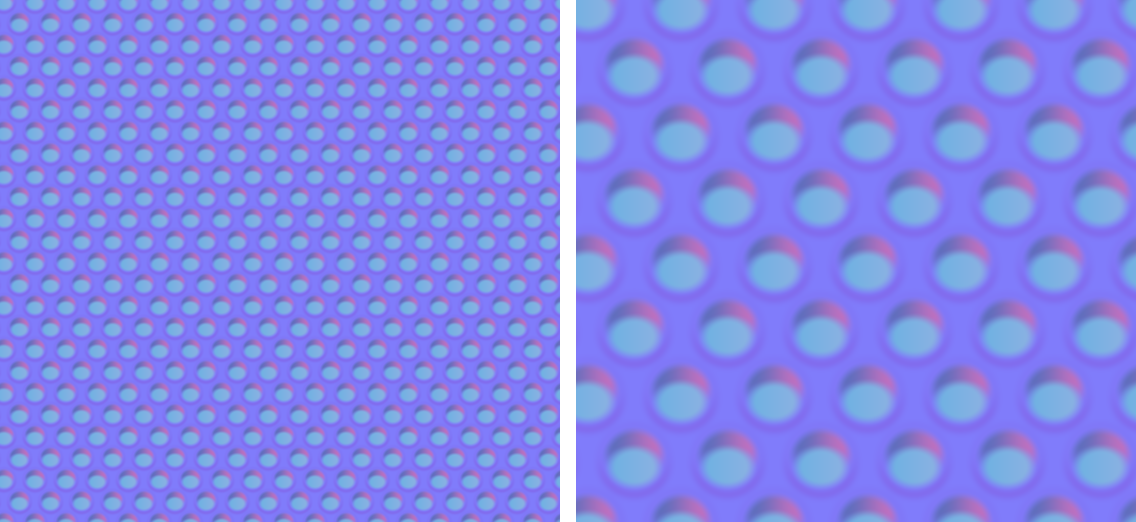
Left: the whole. Right: its middle third, enlarged.
A Shadertoy shader for this texture map:

```glsl
// Tangent-space normal map of a staggered grid of soft round studs.
// Each stud layers a violet halo, a dark rim tinted from left to right,
// and a teal lower face; whole counts of columns and rows make it tile.

#define COLUMNS 18.0
#define ROWS 24.0                  // even, so the stagger wraps
#define ROW_HEIGHT 0.699           // row pitch over column pitch
#define PHASE vec2(0.125, -0.05)   // first stud, in columns and rows
#define STUD_RADIUS 0.325
#define FACE_RADII vec2(0.275, 0.215)
#define FACE_DROP 0.075
#define FLAT_COLOR vec3(0.502, 0.488, 0.985)
#define HALO_COLOR vec3(0.505, 0.415, 0.925)
#define FACE_COLOR vec3(0.488, 0.695, 0.885)
#define RIM_LEFT vec3(0.375, 0.43, 0.74)
#define RIM_RIGHT vec3(0.74, 0.44, 0.75)

// Offset from the nearest stud in the given row, in column pitches
vec2 studOffset(vec2 grid, float row) {
    float x = grid.x - 0.5 * mod(row, 2.0);
    return vec2(fract(x + 0.5) - 0.5, (grid.y - row) * ROW_HEIGHT);
}

// Faint concave ring at the foot of the stud, strongest below it
vec3 addHalo(vec3 color, vec2 p) {
    float ring = (length(p) - STUD_RADIUS - 0.045) / 0.055;
    float below = mix(0.25, 0.85, smoothstep(0.1, -0.3, p.y));
    return mix(color, HALO_COLOR, below * exp(-ring * ring));
}

vec3 addStud(vec3 color, vec2 p) {
    // Steep upper rim, turning from blue to pink
    float disc = 1.0 - smoothstep(STUD_RADIUS - 0.07, STUD_RADIUS + 0.045, length(p));
    float upper = smoothstep(-0.12, 0.16, p.y);
    vec3 rim = mix(RIM_LEFT, RIM_RIGHT, smoothstep(-0.24, 0.26, p.x));
    color = mix(color, rim, disc * upper);

    // Broad lower face
    float faceDistance = length((p + vec2(0.0, FACE_DROP)) / FACE_RADII);
    float face = 1.0 - smoothstep(0.68, 1.22, faceDistance);
    return mix(color, FACE_COLOR + vec3(0.22 * p.x, 0.0, 0.0), face);
}

void mainImage(out vec4 fragColor, in vec2 fragCoord) {
    vec2 grid = fragCoord / iResolution.xy * vec2(COLUMNS, ROWS) - PHASE;
    float nearestRow = floor(grid.y + 0.5);
    vec3 color = FLAT_COLOR;

    // Halos first, so that no stud is tinted by its neighbours
    for (float i = -1.0; i <= 1.0; i++)
        color = addHalo(color, studOffset(grid, nearestRow + i));
    for (float i = -1.0; i <= 1.0; i++)
        color = addStud(color, studOffset(grid, nearestRow + i));

    fragColor = vec4(color, 1.0);
}
```
